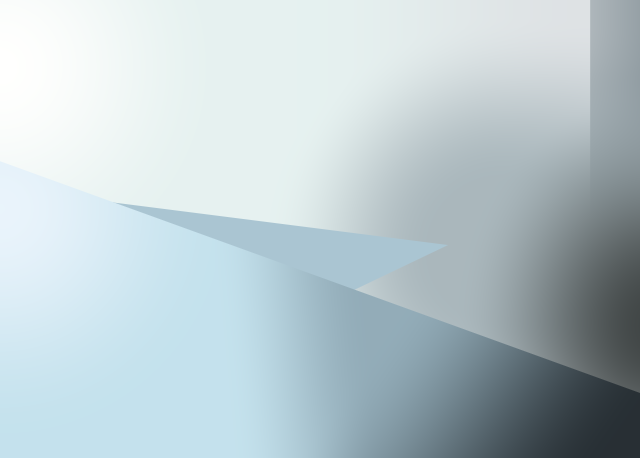
This background is drawn by a Shadertoy shader. Its source:

```glsl
const float ASPECT = 1.4;

// Geometry, in canvas heights
const vec2 RIDGE_LEFT = vec2(0.0, 0.648);
const vec2 RIDGE_RIGHT = vec2(1.4, 0.142);
const vec2 SHARD_TAIL = vec2(0.255, 0.557);
const vec2 SHARD_TIP = vec2(0.980, 0.465);
const vec2 SHARD_FOOT = vec2(0.779, 0.369);
const float STRIP_X = 1.291;
const float STRIP_ALPHA = 0.40;
const vec2 WHITE_CENTRE = vec2(0.0, 0.854);
const vec2 GREY_CENTRE = vec2(1.095, 0.453);
const vec2 DUSK_CENTRE = vec2(1.442, 0.288);
const vec2 GLOW_CENTRE = vec2(0.0, 0.544);
const float GLOW_RADIUS = 0.51;

// Upper field colours
const vec3 WHITE = vec3(1.0, 1.0, 0.995);
const vec3 MINT = vec3(0.900, 0.945, 0.940);
const vec3 PEARL = vec3(0.870, 0.885, 0.895);
const vec3 GREY = vec3(0.665, 0.718, 0.738);
const vec3 DUSK = vec3(0.255, 0.275, 0.275);
const vec3 STRIP = vec3(0.400, 0.460, 0.490);
const vec3 SHARD = vec3(0.667, 0.773, 0.824);

// Lower panel colours
const vec3 ICE = vec3(0.915, 0.955, 0.985);
const vec3 SKY = vec3(0.768, 0.884, 0.928);
const vec3 STEEL = vec3(0.575, 0.675, 0.723);
const vec3 NIGHT = vec3(0.155, 0.185, 0.205);

// Signed distance to the line a-b, positive on its left
float leftOf(vec2 p, vec2 a, vec2 b) {
    vec2 d = normalize(b - a);
    return d.x * (p.y - a.y) - d.y * (p.x - a.x);
}

// Antialiased coverage of a signed distance
float cover(float d) {
    return clamp(d * iResolution.y + 0.5, 0.0, 1.0);
}

// Soft radial falloff: 1 inside inner, 0 beyond outer
float halo(vec2 offset, float inner, float outer) {
    return 1.0 - smoothstep(inner, outer, length(offset));
}

vec3 upperField(vec2 p) {
    vec3 col = mix(MINT, PEARL, smoothstep(0.65, 1.30, p.x));
    col = mix(col, WHITE, halo(p - WHITE_CENTRE, 0.0, GLOW_RADIUS));

    // Grey cloud, stretched towards the right
    vec2 q = p - GREY_CENTRE;
    q.x *= q.x > 0.0 ? 0.5 : 1.0;
    col = mix(col, GREY, halo(q, 0.146, 0.51));

    // Dark right corner
    q = (p - DUSK_CENTRE) * vec2(1.0, 0.85);
    col = mix(col, DUSK, halo(q, 0.018, 0.447));

    // Vertical strip that fades downwards
    float alpha = STRIP_ALPHA * smoothstep(0.46, 0.85, p.y);
    alpha *= 1.0 + 0.5 * (p.x - STRIP_X) / (ASPECT - STRIP_X);
    return mix(col, STRIP, alpha * cover(p.x - STRIP_X));
}

vec3 lowerPanel(vec2 p) {
    vec3 col = mix(SKY, ICE, halo(p - GLOW_CENTRE, 0.0, GLOW_RADIUS));
    col = mix(col, STEEL, smoothstep(0.475, 0.803, p.x + 0.1 * (p.y - 0.325)));
    return mix(col, NIGHT, smoothstep(0.650, 1.326, p.x - 0.7 * p.y));
}

void mainImage(out vec4 fragColor, in vec2 fragCoord) {
    vec2 p = fragCoord / iResolution.xy * vec2(ASPECT, 1.0);
    vec3 col = upperField(p);

    // Flat shard resting on the ridge
    float shard = min(leftOf(p, SHARD_TIP, SHARD_TAIL), leftOf(p, SHARD_FOOT, SHARD_TIP));
    col = mix(col, SHARD, cover(shard));

    // Sloping foreground
    float panel = leftOf(p, RIDGE_RIGHT, RIDGE_LEFT);
    col = mix(col, lowerPanel(p), cover(panel));

    fragColor = vec4(col, 1.0);
}
```
